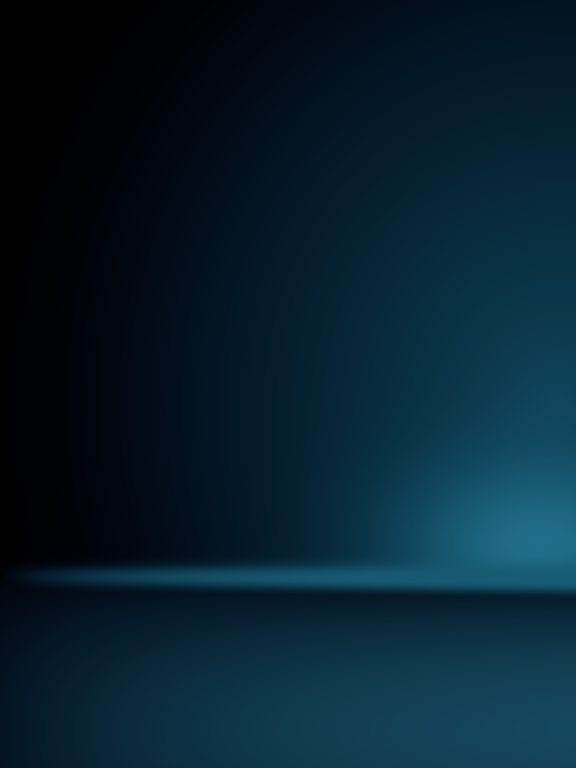
Give the GLSL for this background, as a WebGL 1 fragment shader.

```glsl
precision highp float;
// Dark teal studio backdrop: a glowing wall, a bright horizon strip and a dim floor.

uniform vec2 u_resolution;

#define WALL_CENTER vec2(0.97, 0.479)
#define WALL_RADIUS vec2(0.868, 0.703)
#define WALL_LEVEL 0.26
#define SPOT_CENTER vec2(0.93, 0.28)
#define SPOT_RADIUS vec2(0.265, 0.117)
#define SPOT_LEVEL 0.24
#define STRIP_Y 0.249
#define STRIP_LEVEL 0.36
#define EDGE_SOFTNESS 0.011
#define FLOOR_LEVEL 0.23

// Bell-shaped falloff
float bell(float d) {
  return exp(-d * d);
}

// Light level to colour: black, navy, teal, pale cyan
vec3 tealRamp(float level) {
  float red = level * (0.1 + 0.47 * level);
  float blue = 1.15 * level + 0.045 * (1.0 - exp(-level / 0.02));
  return vec3(red, level, blue);
}

// Broad cone of light with a softened rim, plus a low spot at the right
float wallLight(vec2 uv) {
  float cone = 1.0 - length((uv - WALL_CENTER) / WALL_RADIUS);
  float broad = 0.5 * (cone + sqrt(cone * cone + 0.003));
  float spot = bell(length((uv - SPOT_CENTER) / SPOT_RADIUS));
  return WALL_LEVEL * broad + SPOT_LEVEL * spot;
}

// Floor brightens to the right and toward the viewer
float floorLight(vec2 uv) {
  float across = 0.075 + FLOOR_LEVEL * (1.0 - exp(-2.2 * uv.x));
  float depth = (uv.y - 0.05) / 0.22;
  return across * max(1.0 - depth * depth, 0.0);
}

void main() {
  vec2 uv = gl_FragCoord.xy / u_resolution;

  // Horizon strip, tapering to the left and fading up into the wall
  float stripLevel = STRIP_LEVEL * (1.0 - exp(-uv.x / 0.2));
  float stripWidth = 0.012 + 0.006 * uv.x;
  float strip = bell(max(uv.y - STRIP_Y, 0.0) / stripWidth);
  float backdrop = mix(wallLight(uv), stripLevel, strip);

  // Slightly sloping boundary between floor and backdrop
  float edgeY = 0.240 - 0.010 * uv.x;
  float above = smoothstep(edgeY - EDGE_SOFTNESS, edgeY + EDGE_SOFTNESS, uv.y);

  float ground = floorLight(uv);
  vec3 groundColor = tealRamp(ground) + vec3(0.07 * ground, 0.0, 0.0);
  gl_FragColor = vec4(mix(groundColor, tealRamp(backdrop), above), 1.0);
}
```
